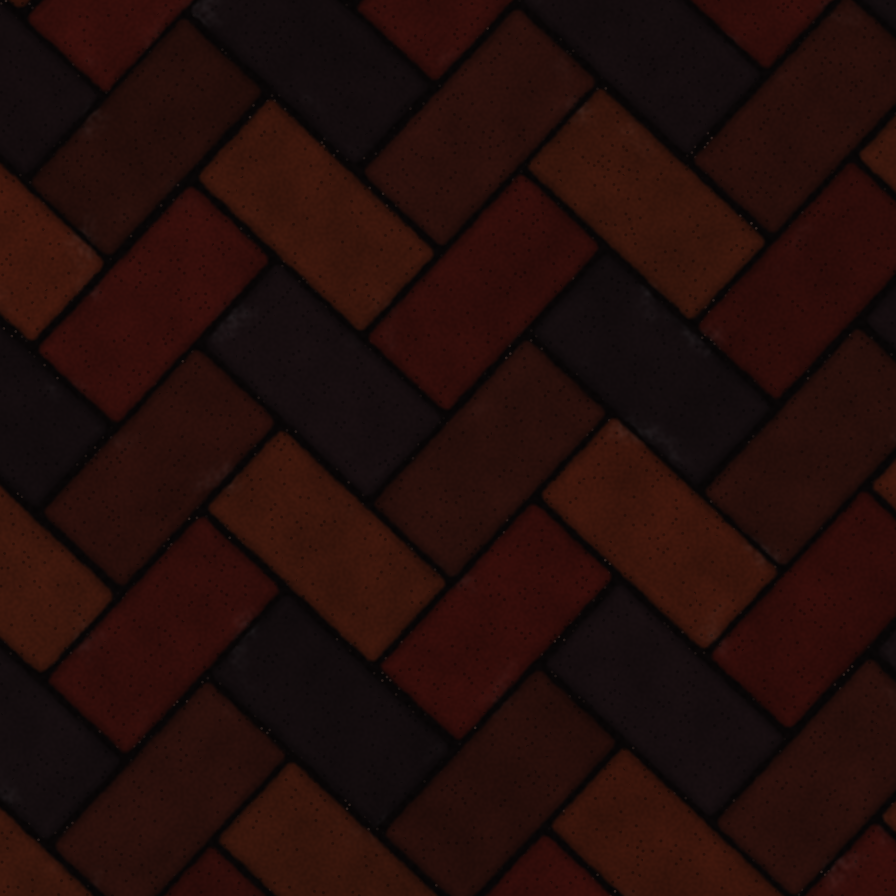
Write a Shadertoy shader that draws this texture.

```glsl
vec2 hash2(vec2 p) {
    vec3 q = fract(p.xyx * vec3(0.1031, 0.1030, 0.0973));
    q += dot(q, q.yzx + 33.33);
    return fract((q.xx + q.yz) * q.zy);
}

float gradientNoise(vec2 p) {
    vec2 i = floor(p), f = fract(p);
    vec2 s = f * f * f * (f * (f * 6.0 - 15.0) + 10.0);
    vec4 corner;
    for (int k = 0; k < 4; k++) {
        vec2 o = vec2(k & 1, k >> 1);
        float a = 6.2832 * hash2(i + o).x;
        corner[k] = dot(vec2(cos(a), sin(a)), f - o);
    }
    return mix(mix(corner.x, corner.y, s.x), mix(corner.z, corner.w, s.x), s.y);
}

float fbm(vec2 p) {
    float sum = 0.0, amp = 1.0;
    for (int k = 0; k < 4; k++) {
        sum += amp * gradientNoise(p);
        p = mat2(1.6, 1.2, -1.2, 1.6) * p + 7.3;
        amp *= 0.55;
    }
    return sum;
}

// Round dots in a random share of the grid cells
float specks(vec2 p, float share) {
    vec2 cell = floor(p);
    vec2 centre = 0.3 + 0.4 * hash2(cell);
    float dist = length(fract(p) - centre);
    return step(hash2(cell + 91.0).x, share) * smoothstep(0.32, 0.1, dist);
}

float roundedBox(vec2 p, vec2 halfSize, float radius) {
    vec2 q = abs(p) - halfSize + radius;
    return length(max(q, 0.0)) + min(max(q.x, q.y), 0.0) - radius;
}

void mainImage(out vec4 fragColor, in vec2 fragCoord) {
    // Rotated grid whose unit is the width of one brick
    const float unit = 0.1307;
    vec2 along = vec2(0.730, -0.683);
    vec2 across = vec2(0.683, 0.730);
    vec2 p = fragCoord / iResolution.y - vec2(0.2128, 0.8021);
    vec2 uv = vec2(dot(p, along), dot(p, across)) / unit;
    float pixel = 1.0 / (iResolution.y * unit);

    // Herringbone: four cells along each diagonal step form two bricks
    vec2 cell = floor(uv);
    float phase = mod(cell.x + cell.y, 4.0);
    bool lying = phase < 2.0;
    vec2 origin = cell - (lying ? vec2(phase, 0.0) : vec2(0.0, phase - 2.0));
    vec2 size = lying ? vec2(2.0, 1.0) : vec2(1.0, 2.0);
    vec2 seed = hash2(origin + 50.0);
    bool oddRow = mod((origin.x - origin.y) * 0.5, 2.0) > 0.5;

    // Slightly shifted, uneven brick outline
    vec2 local = uv - origin - 0.5 * size - 0.025 * (seed - 0.5);
    float edge = roundedBox(local, 0.5 * size - 0.032, 0.06);
    edge += 0.014 * gradientNoise(uv * 7.0) + 0.008 * gradientNoise(uv * 23.0);

    // Four clays, one pair for each direction
    vec3 orange = vec3(0.222, 0.083, 0.045);
    vec3 charcoal = vec3(0.078, 0.048, 0.053);
    vec3 red = vec3(0.188, 0.049, 0.037);
    vec3 brown = vec3(0.152, 0.056, 0.040);
    vec3 clay = lying ? (oddRow ? charcoal : orange) : (oddRow ? red : brown);
    clay *= 0.92 + 0.16 * seed.x;
    clay.r *= 0.96 + 0.08 * seed.y;

    // Mottling, grain and pits
    vec2 grainPos = uv + 40.0 * seed;
    float mottle = fbm(grainPos * 2.2);
    clay *= 1.0 + 0.16 * mottle + 0.14 * gradientNoise(grainPos * 28.0);
    float pitShare = 0.10 + 0.12 * smoothstep(-0.2, 0.4, mottle);
    clay *= 1.0 - 0.32 * specks(grainPos * 17.0, pitShare);
    clay *= mix(0.74, 1.0, smoothstep(0.0, 0.09, -edge));

    // Pale dust on a few worn borders
    float dust = smoothstep(0.25, 0.7, fbm(uv * 1.3 + 17.0)) * smoothstep(-0.25, 0.0, edge);
    clay += 0.06 * dust * (0.6 + gradientNoise(uv * 18.0));

    // Dark joints with scattered sand grains
    vec3 joint = vec3(0.032, 0.020, 0.020) * (1.0 + 0.5 * gradientNoise(uv * 20.0));
    float sandy = smoothstep(-0.15, 0.35, gradientNoise(uv * 2.0 + 5.0));
    joint += vec3(0.17, 0.12, 0.10) * specks(uv * 19.0, 0.22) * sandy;

    float cover = smoothstep(0.012 + pixel, -0.012 - pixel, edge);
    fragColor = vec4(mix(joint, clay, cover), 1.0);
}
```
